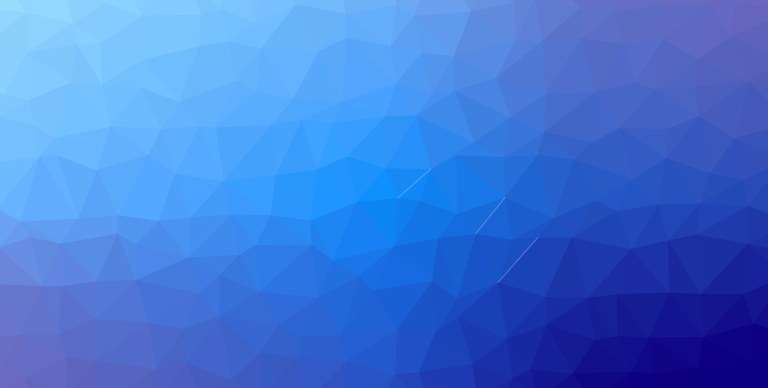
This background is drawn by a Shadertoy shader. Its source:

```glsl
// A low-poly sheet of blue facets, pale at upper left and navy at lower right.
// A jittered grid is cut into triangles; each takes one flat colour from a
// smooth gradient mesh at its middle, with a few hairline seams between.

#define ROWS 9.8                  // grid cells per canvas height
#define ANCHOR vec2(0.502, 0.566) // canvas place of the central vertex
#define JITTER 0.70               // full width of vertex displacement, in cells
#define TONE_VARIATION 0.035      // random brightness range of the facets
#define SEAM_RATE 0.035           // share of diagonals showing a seam
#define SEAM_STRENGTH 0.35
#define SEAM_COLOR vec3(0.72, 0.84, 1.0)
#define NAVY vec3(0.04, 0.0, 0.50)

vec2 hash22(vec2 p) {
    vec3 q = fract(p.xyx * vec3(0.1031, 0.1030, 0.0973));
    q += dot(q, q.yzx + 33.33);
    return fract((q.xx + q.yz) * q.zy);
}

float cross2(vec2 a, vec2 b) { return a.x * b.y - a.y * b.x; }

// Piecewise linear ramp through five evenly spaced stops.
vec3 ramp(float t, vec3 a, vec3 b, vec3 c, vec3 d, vec3 e) {
    t *= 4.0;
    vec3 col = mix(a, b, clamp(t, 0.0, 1.0));
    col = mix(col, c, clamp(t - 1.0, 0.0, 1.0));
    col = mix(col, d, clamp(t - 2.0, 0.0, 1.0));
    return mix(col, e, clamp(t - 3.0, 0.0, 1.0));
}

// Gradient mesh: five horizontal ramps blended from bottom to top.
vec3 gradientMesh(vec2 uv) {
    vec3 bottom = ramp(uv.x, vec3(0.42, 0.41, 0.75), vec3(0.29, 0.36, 0.74),
        vec3(0.15, 0.32, 0.77), vec3(0.06, 0.04, 0.53), vec3(0.03, -0.10, 0.45));
    vec3 lower = ramp(uv.x, vec3(0.42, 0.48, 0.82), vec3(0.25, 0.46, 0.86),
        vec3(0.10, 0.40, 0.86), vec3(0.10, 0.17, 0.63), vec3(0.08, 0.09, 0.57));
    vec3 middle = ramp(uv.x, vec3(0.41, 0.70, 1.00), vec3(0.30, 0.64, 1.00),
        vec3(0.04, 0.56, 1.00), vec3(0.14, 0.35, 0.78), vec3(0.14, 0.28, 0.71));
    vec3 upper = ramp(uv.x, vec3(0.51, 0.79, 1.00), vec3(0.41, 0.72, 1.00),
        vec3(0.28, 0.62, 0.99), vec3(0.29, 0.42, 0.79), vec3(0.30, 0.36, 0.73));
    vec3 top = ramp(uv.x, vec3(0.59, 0.85, 1.00), vec3(0.50, 0.79, 1.00),
        vec3(0.42, 0.69, 0.97), vec3(0.38, 0.45, 0.79), vec3(0.42, 0.40, 0.74));
    return max(ramp(uv.y, bottom, lower, middle, upper, top), NAVY);
}

// Grid vertex with random displacement; the central one stays in place.
vec2 gridVertex(vec2 id) {
    return id + (hash22(id + 71.0) - 0.5) * JITTER * min(1.0, dot(id, id));
}

// Signed distance from the line a-b, positive on its left.
float edgeDistance(vec2 p, vec2 a, vec2 b) {
    return cross2(b - a, p - a) / length(b - a);
}

float segmentDistance(vec2 p, vec2 a, vec2 b) {
    vec2 ab = b - a;
    return length(p - a - ab * clamp(dot(p - a, ab) / dot(ab, ab), 0.0, 1.0));
}

// Adds one flat facet, weighted by its pixel coverage.
void addFacet(inout vec4 sum, vec2 p, vec2 a, vec2 b, vec2 c, float pixel) {
    float inside = min(edgeDistance(p, a, b),
        min(edgeDistance(p, b, c), edgeDistance(p, c, a)));
    float coverage = clamp(inside / pixel + 0.5, 0.0, 1.0);
    if (coverage <= 0.0) return;
    vec2 facetMiddle = (a + b + c) / 3.0;
    vec2 uv = ANCHOR + facetMiddle / ROWS * iResolution.y / iResolution.xy;
    float tone = 1.0 + (hash22(facetMiddle * 17.0).x - 0.5) * TONE_VARIATION;
    sum += vec4(gradientMesh(clamp(uv, 0.0, 1.0)) * tone, 1.0) * coverage;
}

void mainImage(out vec4 fragColor, in vec2 fragCoord) {
    vec2 p = (fragCoord - ANCHOR * iResolution.xy) / iResolution.y * ROWS;
    float pixel = ROWS / iResolution.y;
    vec4 sum = vec4(0.0);
    float seam = 0.0;

    for (int y = -1; y <= 1; y++)
    for (int x = -1; x <= 1; x++) {
        vec2 id = floor(p) + vec2(x, y);
        vec2 a = gridVertex(id), b = gridVertex(id + vec2(1.0, 0.0));
        vec2 c = gridVertex(id + 1.0), d = gridVertex(id + vec2(0.0, 1.0));

        // Cut along the shorter diagonal that lies inside the quad.
        bool acInside = cross2(c - a, b - a) * cross2(c - a, d - a) < 0.0;
        bool bdInside = cross2(d - b, a - b) * cross2(d - b, c - b) < 0.0;
        bool cutAC = acInside && (!bdInside || distance(a, c) < distance(b, d));
        if (cutAC) {
            addFacet(sum, p, a, b, c, pixel);
            addFacet(sum, p, a, c, d, pixel);
        } else {
            addFacet(sum, p, a, b, d, pixel);
            addFacet(sum, p, b, c, d, pixel);
        }

        // Occasional pale hairline along the cut.
        float gap = cutAC ? segmentDistance(p, a, c) : segmentDistance(p, b, d);
        float shown = step(hash22(id + 13.0).y, SEAM_RATE);
        seam = max(seam, shown * clamp(1.0 - gap / pixel, 0.0, 1.0));
    }

    vec3 color = sum.rgb / max(sum.a, 0.001);
    fragColor = vec4(mix(color, SEAM_COLOR, seam * SEAM_STRENGTH), 1.0);
}
```
